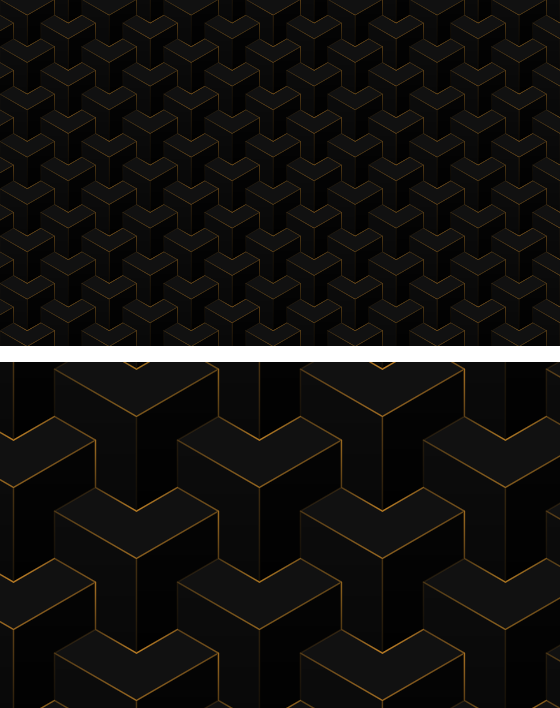
Top: the whole. Bottom: its middle third, enlarged.
Write a WebGL 2 fragment shader that draws this pattern.

```glsl
#version 300 es
precision highp float;
// Interlocking three-armed black blocks on a hexagonal lattice, edged with thin gold lines.

uniform vec2 u_resolution;
out vec4 outColor;

const float EDGE = 0.0456;            // block edge, in canvas heights
const float LINE_WIDTH = 0.031;       // in block edges
const float U = 0.8660254;            // half width of one rhombus
const vec2 SPACING = vec2(3.0 * U, 3.0);
const vec2 ORIGIN = vec2(-0.0198, 0.0458);

const vec2 RIGHT_ARM = vec2(U, 0.5);
const vec2 LEFT_ARM = vec2(-U, 0.5);
const vec2 DOWN_ARM = vec2(0.0, -1.0);

const vec3 TOP_COLOR = vec3(0.066);
const vec3 LEFT_COLOR = vec3(0.040);
const vec3 RIGHT_COLOR = vec3(0.012);
const vec3 GOLD = vec3(0.74, 0.51, 0.14);
const vec3 BRONZE = vec3(0.60, 0.37, 0.14);

// Layered sines give each block a steady value from 0 to 1.
float variation(vec2 id) {
    return 0.5 + 0.3 * sin(id.x * 2.4 + id.y * 0.7) + 0.2 * sin(id.x * 1.1 - id.y * 3.7);
}

// Coverage of an L-shaped face made of three rhombi along two arms.
float face(vec2 p, vec2 armA, vec2 armB, float px) {
    vec2 st = inverse(mat2(armA, armB)) * p;
    float low = min(st.x, st.y);
    float high = max(st.x, st.y);
    float d = U * max(max(-low, high - 2.0), low - 1.0);
    return clamp(0.5 - d / px, 0.0, 1.0);
}

// Thin line from a to b whose strength runs from glow.x to glow.y.
float edgeLine(vec2 p, vec2 a, vec2 b, vec2 glow, float px) {
    vec2 ab = b - a;
    float h = clamp(dot(p - a, ab) / dot(ab, ab), 0.0, 1.0);
    float d = length(p - a - h * ab);
    float halfWidth = 0.5 * LINE_WIDTH;
    float overlap = min(d + 0.5 * px, halfWidth) - max(d - 0.5 * px, -halfWidth);
    return clamp(overlap / px, 0.0, 1.0) * mix(glow.x, glow.y, h);
}

// Shaded faces of one block, with the front corner at the origin.
vec3 blockFaces(vec2 p, float px) {
    float fade = smoothstep(-2.2, 1.2, p.y);
    vec3 c = TOP_COLOR * face(p, RIGHT_ARM, LEFT_ARM, px);
    c += LEFT_COLOR * mix(0.8, 1.15, fade) * face(p, LEFT_ARM, DOWN_ARM, px);
    c += RIGHT_COLOR * mix(0.4, 1.4, fade) * face(p, RIGHT_ARM, DOWN_ARM, px);
    return c;
}

// Lit edges of one block.
float blockEdges(vec2 p, float vary, float px) {
    vec2 front = vec2(0.0);
    vec2 notch = vec2(0.0, 1.0);
    vec2 leftEnd = 2.0 * LEFT_ARM;
    vec2 rightEnd = 2.0 * RIGHT_ARM;
    vec2 leftPeak = notch + LEFT_ARM;
    vec2 rightPeak = notch + RIGHT_ARM;

    // Front rim and vertical corner
    float e = edgeLine(p, front, leftEnd, vec2(0.80, 0.38), px);
    e = max(e, edgeLine(p, front, rightEnd, vec2(0.72, 0.52), px));
    e = max(e, edgeLine(p, front, 2.0 * DOWN_ARM, vec2(0.32, 0.10) * (0.5 + vary), px));
    // Arm ends
    e = max(e, edgeLine(p, rightEnd, rightEnd + DOWN_ARM, vec2(0.85, 0.45), px));
    e = max(e, edgeLine(p, leftEnd, leftEnd + DOWN_ARM, vec2(0.16, 0.08), px));
    // Back rim and notch
    e = max(e, edgeLine(p, leftEnd, leftPeak, vec2(0.14, 0.22), px));
    e = max(e, edgeLine(p, leftPeak, notch, vec2(0.42, 1.0), px));
    e = max(e, edgeLine(p, notch, rightPeak, vec2(1.0, 0.70), px));
    e = max(e, edgeLine(p, rightPeak, rightEnd, vec2(0.45, 0.62), px));
    return e * mix(0.85, 1.12, vary);
}

void main() {
    vec2 p = (gl_FragCoord.xy - 0.5 * u_resolution) / u_resolution.y;
    p = (p - ORIGIN) / EDGE;
    float px = 1.0 / (u_resolution.y * EDGE);

    vec3 color = vec3(0.0);
    float glow = 0.0;
    float tint = 0.0;
    float nearColumn = round(p.x / SPACING.x);

    // Nearby blocks; odd columns are shifted by half a row.
    for (int i = -1; i <= 1; i++) {
        float column = nearColumn + float(i);
        float shift = 0.5 * mod(column, 2.0);
        float nearRow = round(p.y / SPACING.y - shift);
        for (int j = -1; j <= 1; j++) {
            vec2 id = vec2(column, nearRow + float(j));
            vec2 local = p - SPACING * (id + vec2(0.0, shift));
            float vary = variation(id);
            color += blockFaces(local, px);
            float edge = blockEdges(local, vary, px);
            if (edge > glow) {
                glow = edge;
                tint = vary;
            }
        }
    }

    vec3 metal = mix(GOLD, BRONZE, 0.35 * tint);
    outColor = vec4(mix(color, metal, clamp(glow, 0.0, 1.0)), 1.0);
}
```
